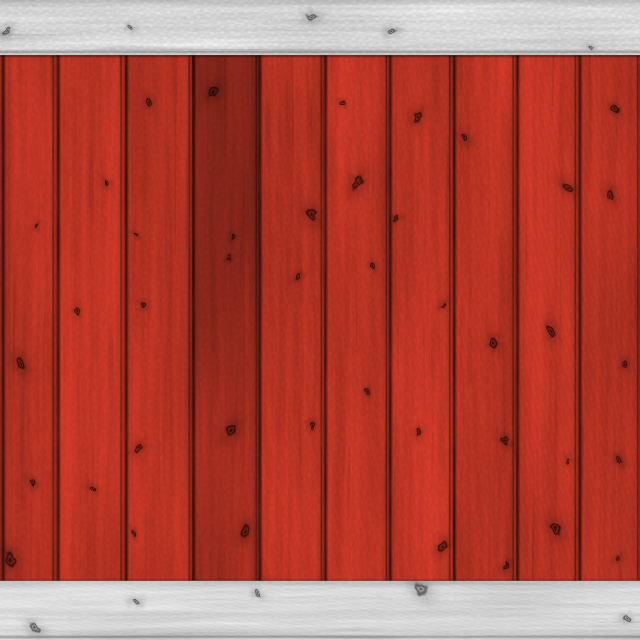
Write a WebGL 2 fragment shader that draws this texture.

```glsl
#version 300 es
precision highp float;
// Red vertical plank wall with knots and grooves, between two pale horizontal rails.

#define RAIL_TOP 0.914
#define RAIL_BOTTOM 0.0925
#define RED_PAINT vec3(0.745, 0.205, 0.142)
#define WHITE_PAINT vec3(0.86)
#define GROOVE_WIDTH 0.0026
#define GROOVE_DEPTH 0.62
#define KNOTS_PER_BOARD 5
#define KNOT_DEPTH 0.78
#define GRAIN_DEPTH 0.15
#define DARK_BOARD 3.0

uniform vec2 u_resolution;
out vec4 fragColor;

float hash(vec2 p) {
    return fract(sin(dot(p, vec2(127.1, 311.7))) * 43758.5453);
}

float noise(vec2 p) {
    vec2 i = floor(p), f = fract(p);
    f = f * f * (3.0 - 2.0 * f);
    return mix(mix(hash(i), hash(i + vec2(1, 0)), f.x),
               mix(hash(i + vec2(0, 1)), hash(i + vec2(1, 1)), f.x), f.y);
}

// Soft line of the given half width.
float line(float x, float center, float width) {
    float d = (x - center) / width;
    return exp(-d * d);
}

// Groove positions: nearly even, slightly wider boards on the left.
float grooveX(float i) {
    float t = (i - 1.0) / 8.0;
    return max(0.003, mix(0.089, 0.904, t) + 0.04 * t * (1.0 - t));
}

// Streaks run along p.y; fibres and pores give the finer detail.
float grain(vec2 p, float id) {
    p += vec2(0.003 * noise(vec2(p.x * 30.0, p.y * 9.0) + id), id * 7.3);
    float streaks = noise(p * vec2(75.0, 2.5)) - 0.5;
    float fibres = noise(p * vec2(260.0, 9.0)) - 0.5;
    float pores = noise(p * vec2(380.0, 190.0)) - 0.5;
    float patches = noise(p * vec2(13.0, 5.0)) - 0.5;
    float cracks = smoothstep(0.80, 0.95, noise(p * vec2(170.0, 4.0)));
    return 0.8 * streaks + 0.6 * fibres + 0.5 * pores + 0.9 * patches - 0.6 * cracks;
}

// Tilted dark knots scattered along one board that spans lo..hi across the grain.
float knots(vec2 p, float lo, float hi, float id) {
    float dark = 0.0;
    vec2 wobble = vec2(noise(p * 130.0), noise(p * 130.0 + 40.0)) - 0.5;
    for (int k = 0; k < KNOTS_PER_BOARD; k++) {
        vec2 seed = vec2(id + 2.0, float(k) + 5.0);
        vec2 center = vec2(mix(lo, hi, 0.12 + 0.76 * hash(seed)),
                           (float(k) + hash(seed + 11.0)) / float(KNOTS_PER_BOARD));
        float size = mix(0.0035, 0.0095, pow(hash(seed + 23.0), 2.0));
        float angle = 1.8 * (hash(seed + 37.0) - 0.5);
        float c = cos(angle), s = sin(angle);
        vec2 d = mat2(c, -s, s, c) * (p - center + 0.006 * wobble);
        float r = length(d * vec2(1.0, 0.65)) / size;
        float core = 1.0 - smoothstep(0.45, 1.1, r);
        float rings = 0.75 + 0.25 * cos(r * 9.0);
        float halo = 0.28 * exp(-0.35 * r * r);
        dark = max(dark, core * rings + halo * (1.0 - core));
    }
    return dark;
}

vec3 redWall(vec2 uv) {
    // Find the board and add up the double line of every groove.
    float board = 0.0, groove = 0.0, shade = 0.0, ridge = 0.0;
    for (float i = 0.0; i <= 10.0; i++) {
        float x = grooveX(i);
        float gap = 0.0055 + 0.003 * hash(vec2(i, 4.0));
        board += step(x, uv.x) * step(0.5, i);
        groove = max(groove, line(uv.x, x + 0.002, GROOVE_WIDTH));
        groove = max(groove, 0.65 * line(uv.x, x + 0.002 - gap, 0.6 * GROOVE_WIDTH));
        shade += line(uv.x, x, 0.009);
        ridge += line(uv.x, x + 0.008, 0.0018);
    }
    float tone = 0.95 + 0.08 * hash(vec2(board, 9.0));
    float isDark = 1.0 - step(0.5, abs(board - DARK_BOARD));
    tone *= mix(1.0, 0.87 - 0.17 * smoothstep(0.25, 0.75, uv.y), isDark);
    tone *= 1.0 + GRAIN_DEPTH * grain(uv, board);
    tone *= 1.0 - 0.13 * min(shade, 1.0) + 0.07 * ridge;
    tone *= 1.0 - GROOVE_DEPTH * groove * (0.8 + 0.2 * noise(uv * vec2(90.0, 25.0)));
    tone *= 1.0 - KNOT_DEPTH * knots(uv, grooveX(board), grooveX(board + 1.0), board);
    // Contact shadows under and above the rails.
    tone *= 1.0 - 0.55 * line(uv.y, RAIL_TOP, 0.003) - 0.35 * line(uv.y, RAIL_BOTTOM, 0.002);
    return RED_PAINT * tone;
}

vec3 whiteRail(vec2 uv, float lo, float hi, float id) {
    float tone = 1.0 + 0.8 * GRAIN_DEPTH * grain(uv.yx, id);
    tone *= 1.0 - 0.65 * knots(uv.yx, lo, hi, id);
    tone *= 1.0 - 0.25 * line(uv.y, lo + 0.005, 0.0025) - 0.12 * line(uv.y, hi, 0.008);
    return WHITE_PAINT * tone;
}

void main() {
    vec2 uv = gl_FragCoord.xy / u_resolution;
    float soft = 0.75 / u_resolution.y;
    vec3 color = redWall(uv);
    color = mix(color, whiteRail(uv, RAIL_TOP, 1.0, 21.0),
                smoothstep(RAIL_TOP - soft, RAIL_TOP + soft, uv.y));
    color = mix(whiteRail(uv, 0.0, RAIL_BOTTOM, 34.0), color,
                smoothstep(RAIL_BOTTOM - soft, RAIL_BOTTOM + soft, uv.y));
    fragColor = vec4(clamp(color, 0.0, 1.0), 1.0);
}
```
